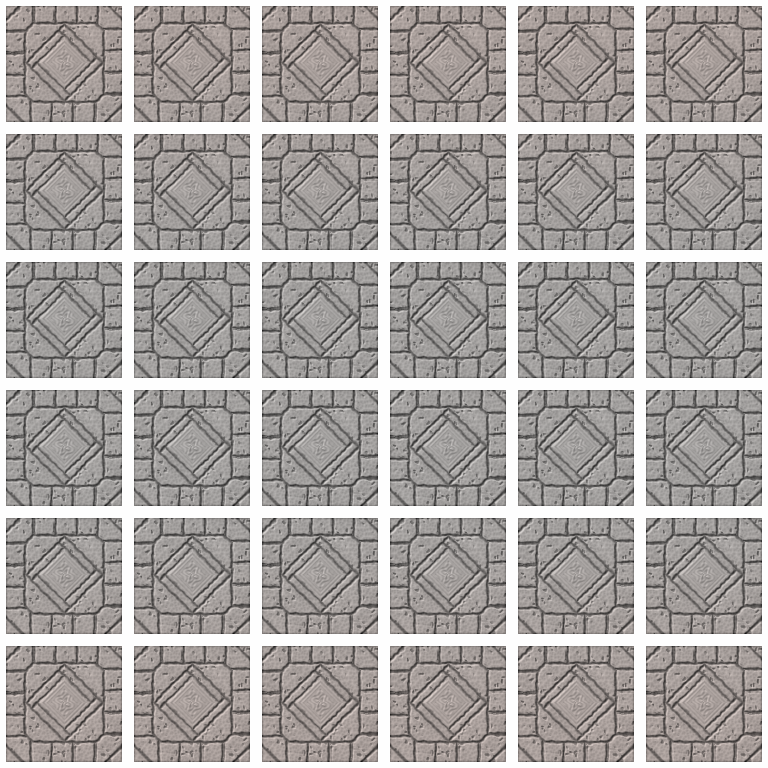
This pattern is drawn by a Shadertoy shader. Its source:

```glsl
// Six by six grid of weathered stone tiles, each a carved diamond in a chamfered brick frame

const float TILES = 6.0;
const float TILE_SIZE = 0.906;
const float OUTER_DIAMOND = 0.33;
const float INNER_DIAMOND = 0.235;

vec2 hash2(vec2 p) {
    vec3 v = fract(p.xyx * vec3(0.1031, 0.1030, 0.0973));
    v += dot(v, v.yzx + 33.33);
    return fract((v.xx + v.yz) * v.zy);
}

// Distance to the nearest scattered cell point
float cellular(vec2 p) {
    vec2 cell = floor(p), f = fract(p);
    float nearest = 2.0;
    for (int y = -1; y <= 1; y++)
    for (int x = -1; x <= 1; x++) {
        vec2 o = vec2(x, y);
        vec2 d = o + hash2(cell + o + 50.0) - f;
        nearest = min(nearest, dot(d, d));
    }
    return sqrt(nearest);
}

// Layered sines, about -1 to 1
float waves(vec2 p) {
    return (sin(p.x + 1.7 * sin(p.y * 0.8)) + sin(p.y * 1.3 - p.x * 0.6 + 2.0)
          + sin(p.x * 2.1 + p.y * 1.7 + 4.0)) / 3.0;
}

float segment(vec2 p, vec2 a, vec2 b) {
    vec2 d = b - a;
    return length(p - a - d * clamp(dot(p - a, d) / dot(d, d), 0.0, 1.0));
}

float diamondRadius(vec2 p) {
    return abs(p.x) + abs(p.y);
}

// Joints between border bricks, spaced along each side
float brickSeam(vec2 p, float spacing) {
    bool isRow = abs(p.y) > abs(p.x);
    float along = isRow ? p.x : p.y;
    float side = isRow ? sign(p.y) : 2.5 * sign(p.x);
    along += 0.02 * sin(side * 4.0 + floor(along / spacing + 0.5) * 0.4);
    float joint = abs(fract(along / spacing) - 0.5) * spacing;
    return abs(along) < 0.36 ? joint : 1.0;
}

// Overlapping bar ends of the diamond frame
float barSeam(vec2 p, float inner, float outer) {
    vec2 r = vec2(p.x + p.y, p.y - p.x);
    float d = 1.0;
    for (int i = 0; i < 4; i++) {
        d = min(d, segment(r, vec2(inner), vec2(inner, outer)));
        r = vec2(-r.y, r.x);
    }
    return d * 0.707;
}

float seamDistance(vec2 p) {
    vec2 a = abs(p);
    float octagon = max(max(a.x, a.y) - 0.34, (a.x + a.y - 0.61) * 0.707);
    float d = abs(octagon);
    if (octagon > 0.0) {
        float corner = abs(a.x + a.y - 0.87) * 0.707;
        return min(d, min(brickSeam(p, 0.18), corner));
    }
    float r = diamondRadius(p);
    d = min(d, abs(r - OUTER_DIAMOND) * 0.707);
    d = min(d, abs(r - INNER_DIAMOND) * 0.707 + 0.003);
    return min(d, barSeam(p, INNER_DIAMOND, OUTER_DIAMOND));
}

// Stepped rings around an abstract scroll relief
float carving(vec2 p) {
    float r = diamondRadius(p);
    float rings = sin(r * 165.0) * smoothstep(0.13, 0.15, r);
    float scroll = sin(length(p) * 95.0 + 2.0 * sin(atan(p.y, p.x) * 4.0))
                 * cos(p.x * 65.0 + 2.0 * sin(p.y * 55.0));
    float relief = rings * 0.5 + scroll * (1.0 - smoothstep(0.11, 0.13, r));
    return relief * (1.0 - smoothstep(0.20, 0.22, r));
}

float stoneHeight(vec2 p) {
    vec2 wobble = 0.006 * vec2(waves(p.yx * 38.0), waves(p * 43.0 + 3.0));
    vec2 centered = p - vec2(0.003, 0.012);
    float seam = seamDistance(centered + wobble);
    float groove = smoothstep(0.001, 0.021, seam);
    float rough = smoothstep(0.18, 0.25, diamondRadius(centered));
    float pits = 1.0 - smoothstep(0.12, 0.32, cellular(p * 17.0 + wobble * 40.0));
    pits *= smoothstep(-0.25, 0.35, waves(p * 15.0 + 1.0)) * rough;
    float grain = (cellular(p * 36.0) - 0.5) * mix(0.10, 0.28, rough);
    return groove - 0.6 * pits * groove + grain + 0.22 * carving(centered);
}

// Height shading with light from the upper left
float stoneTone(vec2 p) {
    float h = stoneHeight(p);
    float slope = h - stoneHeight(p + vec2(-0.010, 0.011));
    float patches = 0.018 * waves(p * 11.0 + 5.0);
    return 0.375 + 0.255 * h + 0.17 * slope + patches;
}

void mainImage(out vec4 fragColor, in vec2 fragCoord) {
    vec2 uv = fragCoord / iResolution.xy;
    vec2 p = (fract(uv * TILES) - 0.5) / TILE_SIZE;
    float pixel = TILES / (TILE_SIZE * iResolution.y);

    // Worn tile rim, warmer toward the top and bottom rows
    float edge = max(abs(p.x), abs(p.y)) - 0.5;
    float tone = stoneTone(p) - 0.13 * smoothstep(-0.018, -0.002, edge);
    float warmth = smoothstep(0.12, 0.48, abs(uv.y - 0.5));
    vec3 stone = tone * mix(vec3(1.015, 1.0, 0.99), vec3(1.055, 0.99, 0.965), warmth);

    float gap = smoothstep(-0.5 * pixel, 0.5 * pixel, edge);
    fragColor = vec4(mix(clamp(stone, 0.0, 1.0), vec3(0.995), gap), 1.0);
}
```
